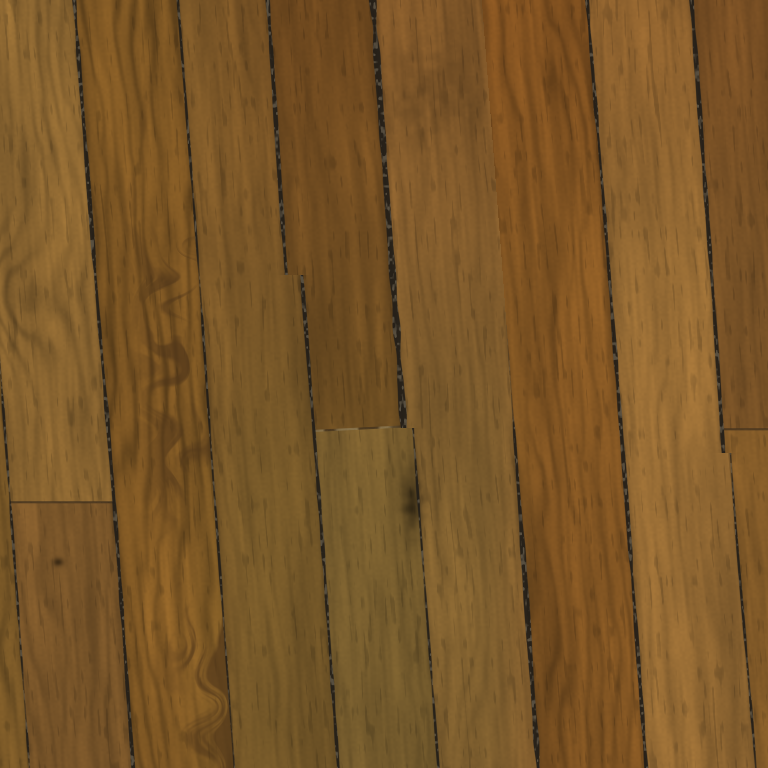
Write a three.js fragment shader that draws this texture.

```glsl
varying vec2 vUv;

float hash(vec2 p) {
  vec3 q = fract(vec3(p.xyx) * 0.1031);
  q += dot(q, q.yzx + 33.33);
  return fract((q.x + q.y) * q.z);
}

float noise(vec2 p) {
  vec2 i = floor(p), f = fract(p);
  f = f * f * (3.0 - 2.0 * f);
  return mix(mix(hash(i), hash(i + vec2(1, 0)), f.x),
             mix(hash(i + vec2(0, 1)), hash(i + vec2(1, 1)), f.x), f.y);
}

float fbm(vec2 p) {
  float sum = 0.0, gain = 0.53;
  for (int i = 0; i < 4; i++) {
    sum += gain * noise(p);
    p = p * 2.03 + 17.3;
    gain *= 0.5;
  }
  return sum;
}

// 1.0 when the plank or seam number equals n
float is(float id, float n) { return 1.0 - step(0.5, abs(id - n)); }

// Seam position across the boards, stepping sideways where boards end
float seamPosition(float k, float y) {
  float x = 0.098 + 0.1335 * k + 0.003 * (noise(vec2(y * 3.0, k * 7.0 + 20.0)) - 0.5);
  x += is(k, 2.0) * mix(0.002, -0.018, step(0.642, y));
  x += is(k, 3.0) * mix(-0.002, -0.014, step(0.443, y));
  x += is(k, 4.0) * -0.005;
  x += is(k, 6.0) * mix(0.009, 0.0, step(0.41, y));
  return x;
}

float seamHalfWidth(float k, float y) {
  float w = 0.0021;
  if (k < -0.5 || is(k, 1.0) > 0.5) w = 0.0012;
  if (is(k, 3.0) > 0.5) w = mix(0.0012, 0.0037, step(0.443, y));
  if (is(k, 4.0) > 0.5) w = mix(0.003, 0.0, smoothstep(0.2, 0.65, y));
  if (is(k, 6.0) > 0.5) w = mix(0.0012, 0.0027, step(0.41, y));
  return w * (0.55 + 0.8 * noise(vec2(y * 28.0, k * 5.0 + 40.0)));
}

vec3 plankColour(float id, float upper) {
  if (id < -0.5) return vec3(0.47, 0.34, 0.15);
  if (id < 0.5) return mix(vec3(0.47, 0.33, 0.16), vec3(0.54, 0.395, 0.19), upper);
  if (id < 1.5) return vec3(0.48, 0.33, 0.135);
  if (id < 2.5) return vec3(0.48, 0.34, 0.155);
  if (id < 3.5) return mix(vec3(0.49, 0.36, 0.175), vec3(0.44, 0.30, 0.13), upper);
  if (id < 4.5) return vec3(0.51, 0.36, 0.175);
  if (id < 5.5) return vec3(0.49, 0.32, 0.13);
  if (id < 6.5) return vec3(0.56, 0.40, 0.195);
  return mix(vec3(0.52, 0.36, 0.16), vec3(0.47, 0.32, 0.15), upper);
}

void main() {
  vec2 p = vUv;
  float u = p.x - 0.075 * (1.0 - p.y);

  // Plank number and dark gaps
  float id = -1.0, gap = 0.0, shade = 0.0;
  for (int i = -1; i < 7; i++) {
    float k = float(i);
    float d = u - seamPosition(k, p.y);
    float w = seamHalfWidth(k, p.y);
    id += step(0.0, d);
    gap = max(gap, (1.0 - smoothstep(w - 0.0008, w + 0.0012, abs(d))) * smoothstep(0.0, 0.0012, w));
    shade = max(shade, exp(-abs(d) * 220.0) * smoothstep(0.0, 0.002, w));
  }

  // Butt joints in three of the planks
  float hasJoint = is(id, 0.0) + is(id, 3.0) + is(id, 7.0);
  float jointY = mix(0.346, 0.441, step(1.0, id)) + 0.05 * (p.x - 0.45) * is(id, 3.0);
  float jointD = p.y - jointY;
  float upper = hasJoint * smoothstep(-0.001, 0.001, jointD);
  vec2 seed = vec2(id * 13.7 + 40.0, id * 5.3 + upper * 9.0 + 20.0);
  vec3 wood = plankColour(id, upper);

  // Broad stains: redder at the top, olive in the lower middle
  float olive = smoothstep(0.75, 0.3, p.y) * smoothstep(0.2, 0.35, p.x) * smoothstep(0.72, 0.62, p.x);
  wood *= mix(vec3(1.0), vec3(0.97, 1.03, 1.04), olive);
  wood *= mix(vec3(1.0), vec3(1.0, 0.96, 0.93), smoothstep(0.6, 1.0, p.y) * smoothstep(0.2, 0.4, p.x));
  wood *= 0.88 + 0.24 * fbm(vec2(u * 10.0, p.y * 4.0) + seed);

  // Growth rings, bent around a knot at the left edge
  float bold = 0.07 + 0.17 * is(id, 1.0) + 0.08 * is(id, 5.0) + 0.06 * is(id, 0.0) + 0.12 * is(id, -1.0);
  vec2 knot = (p - vec2(-0.01, 0.615)) * vec2(11.0, 15.0);
  float bend = exp(-dot(knot, knot));
  float phase = u * 260.0 + 26.0 * fbm(vec2(u * 13.0, p.y * 3.2) + seed) + 16.0 * bend;
  float ring = pow(0.5 + 0.5 * sin(phase), 2.0) * (0.3 + noise(vec2(u * 40.0, p.y * 9.0) + seed));
  wood *= 1.0 + bold * 0.35 - (bold + 0.2 * bend) * ring;

  // Long fibres, short pores and fine speckle
  float drift = u + 0.006 * noise(vec2(u * 18.0, p.y * 7.0) + seed);
  wood *= 0.93 + 0.14 * noise(vec2(drift * 75.0, p.y * 3.0) + seed);
  wood *= 0.95 + 0.10 * noise(vec2(drift * 230.0, p.y * 14.0) + seed);
  float pore = smoothstep(0.72, 0.95, noise(vec2(drift * 280.0, p.y * 42.0) + seed));
  wood *= 1.0 - 0.13 * pore;
  wood *= 0.98 + 0.04 * noise(p * 300.0);

  // Ragged dark figure in the second plank
  float figure = fbm(vec2(u * 34.0 + 2.5 * noise(p * 25.0), p.y * 7.0) + 3.0);
  float side = smoothstep(0.12, 0.2, u) * smoothstep(0.95, 0.65, p.y);
  wood = mix(wood, vec3(0.30, 0.20, 0.095), 0.65 * is(id, 1.0) * side * smoothstep(0.5, 0.66, figure));

  // Small knots and smudges
  vec2 smudge = (p - vec2(0.536, 0.345)) * vec2(75.0, 24.0);
  vec2 speck = (p - vec2(0.076, 0.268)) * vec2(150.0, 190.0);
  vec2 cloud = (p - vec2(0.56, 0.88)) * vec2(17.0, 14.0);
  float rough = 0.5 + noise(p * 95.0);
  wood *= 1.0 - 0.42 * rough * exp(-dot(smudge, smudge)) - 0.5 * exp(-dot(speck, speck));
  wood *= 1.0 - 0.14 * rough * exp(-dot(cloud, cloud)) * is(id, 4.0);

  // Joint lines: a dark cut with a worn pale edge
  float cut = hasJoint * (1.0 - smoothstep(0.0006, 0.0022, abs(jointD)));
  float worn = smoothstep(0.3, 0.6, noise(vec2(p.x * 70.0, id)));
  vec3 cutColour = mix(vec3(0.24, 0.18, 0.11), vec3(0.55, 0.48, 0.34), worn * is(id, 3.0));
  wood = mix(wood, cutColour, 0.7 * cut);

  // Seams filled with grit
  wood *= 1.0 - 0.2 * shade;
  float grit = smoothstep(0.5, 0.9, noise(p * vec2(330.0, 210.0)));
  vec3 gapColour = mix(vec3(0.13, 0.115, 0.095), vec3(0.42, 0.39, 0.33), grit * 0.7);
  gl_FragColor = vec4(mix(wood, gapColour, gap * 0.92), 1.0);
}
```
